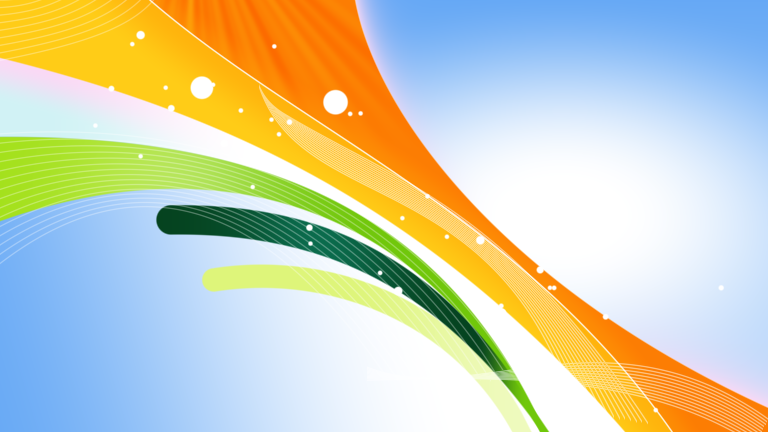
Give the GLSL for this background, as a Shadertoy shader.

```glsl
// Sweeping orange, yellow and green ribbons over a soft blue and white sky.
// Ribbon edges are cubic curves tested by signed distance; fine line meshes
// blend between two curves, and hashed discs drift along the main diagonal.

struct Curve { vec2 a, b, c, d; };

const vec3 WHITE = vec3(1.0);
const vec3 SKY = vec3(0.40, 0.66, 0.96);
const vec3 PINK = vec3(0.98, 0.85, 0.96);
const vec3 AQUA = vec3(0.82, 0.95, 0.96);
const vec3 ORANGE = vec3(0.99, 0.49, 0.01);
const vec3 AMBER = vec3(1.0, 0.66, 0.03);
const vec3 YELLOW = vec3(1.0, 0.80, 0.09);
const vec3 GREEN = vec3(0.44, 0.78, 0.04);
const vec3 LEAF = vec3(0.64, 0.88, 0.10);
const vec3 FOREST = vec3(0.02, 0.26, 0.12);
const vec3 LIME = vec3(0.87, 0.96, 0.48);

float hash(float n) { return fract(sin(n * 127.1) * 43758.55); }

// One-dimensional gradient noise, about -0.5 to 0.5
float gradientNoise(float x) {
    float i = floor(x), f = x - i;
    float left = (hash(i) * 2.0 - 1.0) * f;
    float right = (hash(i + 1.0) * 2.0 - 1.0) * (f - 1.0);
    return mix(left, right, f * f * (3.0 - 2.0 * f));
}

vec2 curvePoint(Curve k, float t) {
    float s = 1.0 - t;
    return s * s * s * k.a + 3.0 * s * t * (s * k.b + t * k.c) + t * t * t * k.d;
}

vec2 curveTangent(Curve k, float t) {
    float s = 1.0 - t;
    return 3.0 * (s * s * (k.b - k.a) + 2.0 * s * t * (k.c - k.b) + t * t * (k.d - k.c));
}

// Signed distance, positive above the curve; ends extend as straight lines
float above(vec2 p, Curve k) {
    float t = 0.5, stride = 0.25;
    for (int i = 0; i < 6; i++) {
        t += curvePoint(k, t).x < p.x ? stride : -stride;
        stride *= 0.5;
    }
    t = clamp(t + (p.x - curvePoint(k, t).x) / max(curveTangent(k, t).x, 0.01), 0.0, 1.0);
    vec2 q = curvePoint(k, t), tangent = curveTangent(k, t);
    float slope = tangent.y / max(tangent.x, 0.01);
    return (p.y - q.y - slope * (p.x - q.x)) / sqrt(1.0 + slope * slope);
}

float fill(float d, float px) { return smoothstep(-px, px, d); }

// Tapered stroke with a round cap at its left end
float stroke(vec2 p, Curve k, float startWidth, float endWidth) {
    float along = clamp((p.x - k.a.x) / (k.d.x - k.a.x), 0.0, 1.0);
    float d = p.x < k.a.x ? length(p - k.a) : abs(above(p, k));
    return mix(startWidth, endWidth, along * along * along) - d;
}

// Thin lines spread evenly between two curves
float mesh(vec2 p, Curve u, Curve v, int count, float px) {
    float ink = 0.0;
    for (int i = 0; i < count; i++) {
        float m = float(i) / float(count - 1);
        Curve k = Curve(mix(u.a, v.a, m), mix(u.b, v.b, m), mix(u.c, v.c, m), mix(u.d, v.d, m));
        float line = 1.0 - smoothstep(0.0, 0.0007 + px, abs(above(p, k)));
        ink = max(ink, line * step(k.a.x, p.x) * step(p.x, k.d.x));
    }
    return ink;
}

// White discs scattered about the diagonal, mostly small
float discs(vec2 p, float px) {
    float ink = 0.0;
    for (float i = 1.0; i < 44.0; i++) {
        float x = 0.1 + 1.65 * hash(i);
        float y = 1.02 - 0.53 * x + 0.42 * (hash(i + 60.3) - 0.5);
        float radius = 0.005 + 0.03 * pow(hash(i + 130.7), 7.0);
        ink = max(ink, fill(radius - length(p - vec2(x, y)), px));
    }
    return ink;
}

void mainImage(out vec4 fragColor, in vec2 fragCoord) {
    float px = 1.0 / iResolution.y;
    vec2 p = fragCoord * px;

    // Ribbon edges
    float rim = above(p, Curve(vec2(0.822, 1.0), vec2(0.868, 0.745), vec2(1.157, 0.34), vec2(1.778, 0.056)));
    float ridge = above(p, Curve(vec2(0.347, 1.0), vec2(0.694, 0.699), vec2(1.204, 0.502), vec2(1.556, 0.0)));
    float hem = above(p, Curve(vec2(0.0, 0.866), vec2(0.532, 0.734), vec2(0.995, 0.519), vec2(1.447, 0.0)));
    float leafTop = above(p, Curve(vec2(0.0, 0.683), vec2(0.694, 0.688), vec2(1.053, 0.456), vec2(1.262, 0.0)));
    float leafLow = above(p, Curve(vec2(0.0, 0.488), vec2(0.532, 0.676), vec2(0.995, 0.509), vec2(1.25, 0.0)));

    // Sky: lower left, the pale wedge, and the upper right with a pink rim
    vec3 low = mix(SKY, WHITE, smoothstep(-0.1, 1.08, p.x + 0.3 * p.y));
    vec3 wedge = mix(mix(AQUA, PINK, smoothstep(0.1, 0.0, -hem)), WHITE, smoothstep(0.1, 0.6, p.x));
    low = mix(low, wedge, fill(leafTop, px));
    float blue = smoothstep(0.1, 0.68, length((p - vec2(1.3, 0.5)) * vec2(0.8, 1.3)));
    vec3 high = mix(WHITE, SKY, blue * mix(0.35, 1.0, p.y));
    high = mix(high, PINK, exp(-22.0 * max(rim, 0.0)) * smoothstep(0.1, 0.5, abs(p.x - 1.25)));
    vec3 col = mix(low, high, fill(rim, px));

    // Green ribbon and the two tapered strokes
    vec3 leaf = mix(LEAF, GREEN, smoothstep(0.2, 0.85, p.x));
    leaf = mix(leaf, WHITE, 0.3 * exp(-18.0 * dot(p - vec2(0.42, 0.57), p - vec2(0.42, 0.57))));
    col = mix(col, leaf, fill(min(-leafTop, leafLow), px));
    float lime = stroke(p, Curve(vec2(0.495, 0.352), vec2(0.764, 0.394), vec2(1.065, 0.282), vec2(1.208, 0.0)), 0.027, 0.02);
    col = mix(col, mix(LIME, WHITE, 0.5 * smoothstep(0.8, 1.2, p.x)), fill(lime, px));
    float dark = stroke(p, Curve(vec2(0.396, 0.491), vec2(0.718, 0.495), vec2(0.995, 0.394), vec2(1.227, 0.051)), 0.034, 0.008);
    vec3 forest = mix(FOREST, vec3(0.04, 0.42, 0.30), exp(-30.0 * pow(p.x - 0.74, 2.0)));
    col = mix(col, mix(forest, GREEN, smoothstep(1.1, 1.22, p.x)), fill(dark, px));

    // Yellow and orange ribbons; rays fan out from above the top edge
    vec3 yellow = mix(YELLOW, AMBER, 0.7 * smoothstep(0.12, 0.0, -ridge));
    vec2 ray = p - vec2(0.45, 1.25);
    float rays = gradientNoise(14.0 * atan(ray.x, -ray.y)) * smoothstep(0.6, 0.9, p.y);
    vec3 orange = ORANGE + vec3(0.0, 0.3, 0.06) * rays;
    orange = mix(orange, AMBER, 0.35 * smoothstep(0.06, 0.0, ridge));
    float band = fill(min(hem, -rim), px);
    col = mix(col, mix(yellow, orange, fill(ridge, px)), band);
    col = mix(col, WHITE, 0.85 * band * (1.0 - smoothstep(0.0, 0.001 + px, abs(ridge))));

    // Fine line meshes
    float ink = mesh(p, Curve(vec2(0.0, 0.86), vec2(0.2, 0.9), vec2(0.32, 0.94), vec2(0.37, 1.02)),
        Curve(vec2(0.0, 1.0), vec2(0.07, 1.0), vec2(0.1, 1.02), vec2(0.2, 1.08)), 9, px) * 0.6;
    ink = max(ink, mesh(p, Curve(vec2(0.0, 0.69), vec2(0.4, 0.72), vec2(0.9, 0.62), vec2(1.2, 0.12)),
        Curve(vec2(0.0, 0.39), vec2(0.3, 0.62), vec2(0.6, 0.56), vec2(0.9, 0.12)), 15, px) * 0.6);
    ink = max(ink, mesh(p, Curve(vec2(0.6, 0.8), vec2(0.7, 0.5), vec2(1.15, 0.62), vec2(1.33, 0.05)),
        Curve(vec2(0.62, 0.76), vec2(0.9, 0.58), vec2(1.15, 0.55), vec2(1.5, 0.02)), 14, px));
    ink = max(ink, mesh(p, Curve(vec2(0.85, 0.15), vec2(1.1, 0.05), vec2(1.4, 0.3), vec2(1.778, 0.03)),
        Curve(vec2(0.85, 0.12), vec2(1.2, 0.13), vec2(1.5, 0.13), vec2(1.75, -0.03)), 11, px));
    col = mix(col, WHITE, 0.5 * ink);

    col = mix(col, WHITE, discs(p, px));
    fragColor = vec4(col, 1.0);
}
```
